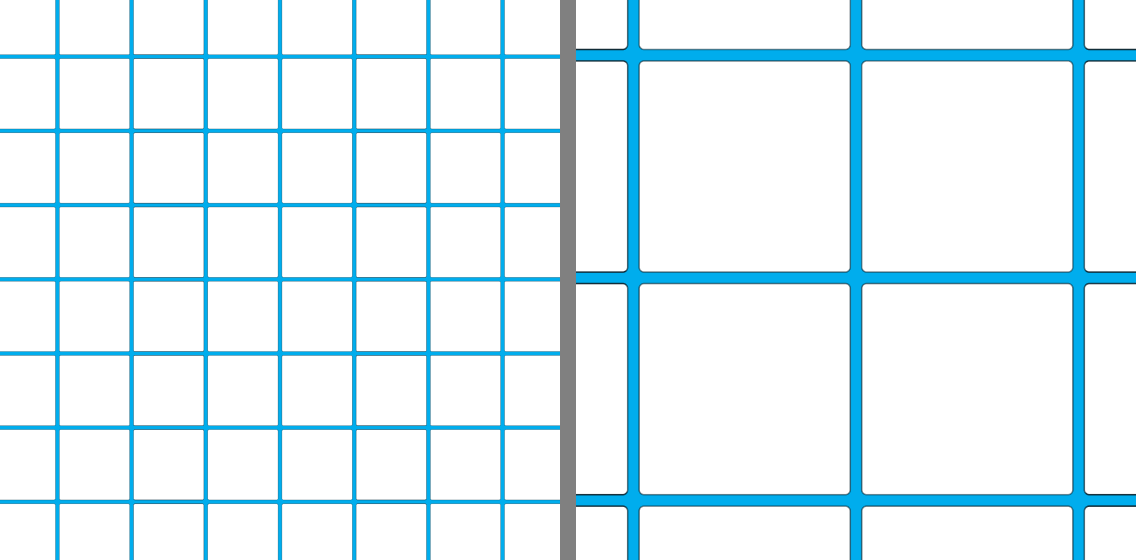
Left: the whole. Right: its middle third, enlarged.
Give the GLSL for this pattern, as a Shadertoy shader.

```glsl
// Blue square grid on white, with thin dark outlines around softly rounded cells
#define PITCH 0.1325
#define GRID_CENTER vec2(0.5, 0.5013)
#define LINE_HALF_WIDTH 0.0034
#define CORNER_RADIUS 0.0030
#define OUTLINE_WIDTH 0.0009
#define OUTLINE_INK 0.54
#define COLUMN_INK 0.34
#define INK_JITTER 0.12
#define LINE_COLOR vec3(0.0, 0.68, 0.93)
#define PAPER_COLOR vec3(1.0)
#define INK_COLOR vec3(0.03, 0.12, 0.16)

float hash(vec2 p) {
    vec3 q = fract(p.xyx * 0.1031);
    q += dot(q, q.yzx + 33.33);
    return fract((q.x + q.y) * q.z);
}

float roundedBox(vec2 p, float halfSize, float radius) {
    vec2 q = abs(p) - halfSize + radius;
    return length(max(q, 0.0)) + min(max(q.x, q.y), 0.0) - radius;
}

// Fraction of a pixel lying inside a distance boundary
float coverage(float dist, float pixel) {
    return clamp(0.5 - dist / pixel, 0.0, 1.0);
}

void mainImage(out vec4 fragColor, in vec2 fragCoord) {
    float pixel = 1.0 / iResolution.y;
    vec2 grid = (fragCoord * pixel - GRID_CENTER) / PITCH;
    vec2 cell = floor(grid);
    vec2 local = (fract(grid) - 0.5) * PITCH;

    // Paper cells cut out of the blue grid
    float dist = roundedBox(local, 0.5 * PITCH - LINE_HALF_WIDTH, CORNER_RADIUS);
    vec3 color = mix(LINE_COLOR, PAPER_COLOR, coverage(dist, pixel));

    // Every third column has heavier outlines, mostly along top and bottom
    float heavyColumn = step(abs(mod(cell.x, 3.0) - 1.0), 0.5);
    float horizontalEdge = smoothstep(-0.002, 0.002, abs(local.y) - abs(local.x));
    float ink = OUTLINE_INK + COLUMN_INK * heavyColumn * mix(0.3, 1.0, horizontalEdge);
    ink += INK_JITTER * (hash(cell + 17.0 + 40.0 * horizontalEdge * sign(local.y)) - 0.5);

    // Thin outline centred on each cell edge
    float outline = coverage(dist - 0.5 * OUTLINE_WIDTH, pixel)
                  - coverage(dist + 0.5 * OUTLINE_WIDTH, pixel);
    color = mix(color, INK_COLOR, clamp(outline * ink, 0.0, 1.0));

    fragColor = vec4(color, 1.0);
}
```
